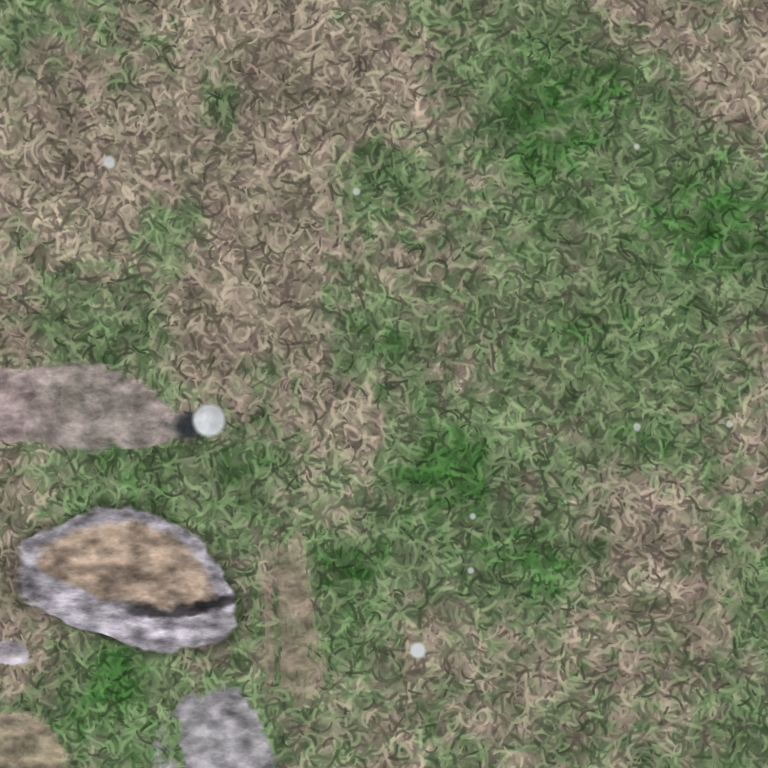
Write a Shadertoy shader that draws this texture.

```glsl
const vec3 DRY = vec3(0.535, 0.495, 0.435);
const vec3 GREEN = vec3(0.395, 0.46, 0.335);
const vec3 DEEP = vec3(0.24, 0.38, 0.20);
const vec3 LILAC = vec3(0.60, 0.58, 0.61);
const vec3 TAN = vec3(0.61, 0.54, 0.48);
const vec3 CHALK = vec3(0.80, 0.81, 0.82);

// Lush and dry areas: centre x, centre y, radius
const vec3 LUSH_SPOTS[11] = vec3[11](
    vec3(0.71, 0.90, 0.10), vec3(0.29, 0.86, 0.04), vec3(0.49, 0.76, 0.07),
    vec3(0.21, 0.70, 0.045), vec3(0.92, 0.72, 0.08), vec3(0.49, 0.56, 0.05),
    vec3(0.57, 0.38, 0.06), vec3(0.31, 0.39, 0.06), vec3(0.70, 0.27, 0.05),
    vec3(0.46, 0.27, 0.05), vec3(0.14, 0.10, 0.08));
const vec3 DRY_SPOTS[5] = vec3[5](
    vec3(0.38, 0.92, 0.11), vec3(0.36, 0.70, 0.10), vec3(0.14, 0.79, 0.09),
    vec3(0.93, 0.90, 0.08), vec3(0.84, 0.33, 0.07));

vec4 hash4(vec2 p) {
    vec4 q = fract(p.xyxy * vec4(0.1031, 0.1030, 0.0973, 0.1099));
    q += dot(q, q.wzxy + 33.33);
    return fract((q.xxyz + q.yzzw) * q.zywx);
}

float noise(vec2 p) {
    vec2 i = floor(p), f = fract(p);
    f = f * f * (3.0 - 2.0 * f);
    return mix(mix(hash4(i).x, hash4(i + vec2(1, 0)).x, f.x),
               mix(hash4(i + vec2(0, 1)).x, hash4(i + vec2(1, 1)).x, f.x), f.y);
}

float fbm(vec2 p) {
    float sum = 0.0, amp = 0.533;
    for (int i = 0; i < 4; i++) {
        sum += amp * noise(p);
        p = mat2(1.6, 1.2, -1.2, 1.6) * p + 17.3;
        amp *= 0.5;
    }
    return sum;
}

float spot(vec2 p, vec3 area) {
    vec2 d = (p - area.xy) / area.z;
    return exp(-dot(d, d));
}

float disc(vec2 p, vec2 centre, float radius, float soft) {
    return 1.0 - smoothstep(radius - soft, radius + soft, length(p - centre));
}

// One layer of short bent blades, painted over a brightness value
float blades(vec2 p, float cells, float shade) {
    vec2 g = p * cells;
    for (int j = -1; j <= 1; j++)
    for (int i = -1; i <= 1; i++) {
        vec2 cell = floor(g) + vec2(i, j);
        vec4 r = hash4(cell + cells * 3.7);
        float angle = 6.2832 * r.z;
        vec2 d = (g - cell - r.xy) / cells;
        d = mat2(cos(angle), -sin(angle), sin(angle), cos(angle)) * d;
        float reach = mix(0.45, 0.9, r.x) / cells;
        d.y += (r.y - 0.5) * d.x * d.x / reach;
        float away = length(vec2(max(abs(d.x) - reach, 0.0), d.y));
        float width = mix(0.0018, 0.0032, fract(r.w * 7.0));
        float mask = 1.0 - smoothstep(0.2 * width, 1.5 * width, away);
        shade = mix(shade, mix(0.55, 1.45, r.w), 0.72 * mask);
    }
    return shade;
}

vec3 grass(vec2 p) {
    vec2 warped = p + 0.07 * (vec2(fbm(p * 14.0), fbm(p * 14.0 + 40.0)) - 0.5);
    float lush = 0.47 + 1.5 * (fbm(p * 7.0 + 5.0) - 0.5) + 0.25 * (0.5 - p.y);
    for (int i = 0; i < 11; i++) lush += 0.65 * spot(warped, LUSH_SPOTS[i]);
    for (int i = 0; i < 5; i++) lush -= 0.5 * spot(warped, DRY_SPOTS[i]);
    lush += 0.5 * (noise(p * 75.0) - 0.5);

    float shade = 0.55 + 0.85 * fbm(p * 80.0);
    for (int i = 0; i < 5; i++) shade = blades(p + 0.37 * float(i), 36.0 + 9.0 * float(i), shade);
    shade *= 0.8 + 0.4 * fbm(p * 24.0);

    vec3 col = mix(DRY, GREEN, smoothstep(0.1, 0.75, lush));
    col = mix(col, DEEP, 0.9 * smoothstep(0.75, 1.35, lush));
    return col * shade + 0.05 * (noise(p * 55.0 + 9.0) - 0.5) * vec3(1.0, 0.2, 0.8);
}

// Rounded outline in local units, negative inside
float rockEdge(vec2 q, float wobble) {
    vec2 a = pow(abs(q), vec2(2.6));
    return pow(a.x + a.y, 1.0 / 2.6) - 1.0 + wobble * (fbm(q * 2.5 + 8.0) - 0.5);
}

vec3 rockGrain(vec2 p, vec3 tint) {
    return tint * (0.45 + 1.1 * fbm(p * vec2(50.0, 85.0)));
}

vec3 addRock(vec3 col, vec2 p, vec2 centre, vec2 size, vec3 tint, float wobble, float cover) {
    float edge = rockEdge((p - centre) / size, wobble);
    return mix(col, rockGrain(p, tint), cover * (1.0 - smoothstep(-0.1, 0.1, edge)));
}

// Wedge boulder: tan top face, pale broken rim and a dark crack
vec3 addBoulder(vec3 col, vec2 p, vec2 centre, vec2 size) {
    vec2 q = (p - centre) / size;
    q.x += 0.2 * q.y;
    float edge = rockEdge(q * vec2(1.0, 1.0 + 0.55 * max(-q.x, 0.0)), 0.3);
    float ledge = q.y + 0.4 - 0.5 * (q.x - 0.3) * (q.x - 0.3) + 0.25 * (fbm(q * 4.0) - 0.5);
    float face = smoothstep(-0.04, 0.06, ledge) * (1.0 - smoothstep(-0.24, -0.1, edge));
    vec3 rim = rockGrain(p, LILAC) * (0.65 + 0.75 * fbm(q * vec2(4.0, 9.0)));
    vec3 rock = mix(rim, rockGrain(p, TAN), face);
    float crack = (1.0 - smoothstep(0.02, 0.11, abs(ledge + 0.04))) * smoothstep(-0.5, 0.3, q.x);
    rock *= 1.0 - 0.65 * crack;
    col *= 1.0 - 0.3 * (1.0 - smoothstep(0.0, 0.18, edge));
    return mix(col, rock, 1.0 - smoothstep(-0.03, 0.03, edge));
}

void mainImage(out vec4 fragColor, in vec2 fragCoord) {
    vec2 p = fragCoord / iResolution.y;
    vec3 col = grass(p);

    // Half-buried slab, bare soil and stones
    col = addRock(col, p, vec2(0.09, 0.468), vec2(0.15, 0.048), LILAC + vec3(0.03, -0.02, -0.04), 1.0, 0.75);
    col = addRock(col, p, vec2(0.385, 0.19), vec2(0.03, 0.09), TAN, 1.8, 0.55);
    col = addRock(col, p, vec2(0.02, 0.025), vec2(0.07, 0.04), TAN, 0.9, 0.8);
    col = addRock(col, p, vec2(0.29, 0.025), vec2(0.07, 0.065), LILAC, 1.0, 0.9);
    col = addRock(col, p, vec2(0.012, 0.15), vec2(0.027, 0.015), LILAC * 1.15, 0.5, 0.9);
    col = addBoulder(col, p, vec2(0.16, 0.245), vec2(0.14, 0.09));

    // Chalky pebbles and a shadow
    col = mix(col, vec3(0.14, 0.16, 0.19), 0.85 * disc(p, vec2(0.246, 0.445), 0.018, 0.010));
    col = mix(col, CHALK * (0.75 + 0.4 * fbm(p * 60.0)), disc(p, vec2(0.272, 0.453), 0.021, 0.004));
    col = mix(col, CHALK, disc(p, vec2(0.544, 0.153), 0.010, 0.003));
    col = mix(col, CHALK, 0.85 * disc(p, vec2(0.142, 0.789), 0.008, 0.003));

    // Sparse bright specks
    vec2 cell = floor(p * 14.0);
    vec4 r = hash4(cell + 61.0);
    float speck = disc(p, (cell + 0.2 + 0.6 * r.xy) / 14.0, 0.003 + 0.002 * r.w, 0.002);
    col = mix(col, CHALK, 0.75 * speck * step(0.93, r.z));

    fragColor = vec4(clamp(col, 0.0, 1.0), 1.0);
}
```
